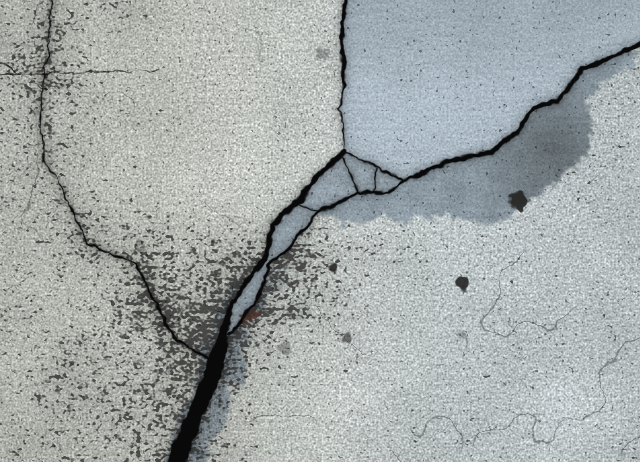
A Shadertoy shader for this texture:

```glsl
// Weathered concrete split by branching cracks, with a blue-grey slab, damp stain and grime.
#define CONCRETE vec3(.79, .808, .802)
#define SLAB vec3(.675, .73, .77)
#define DAMP vec3(.53, .585, .625)
#define DAMP_DEEP vec3(.37, .405, .425)
#define CHIP vec3(.58, .63, .665)
#define GRIME vec3(.19, .19, .185)
#define VOID vec3(.035, .035, .04)
#define GRAIN .3
#define JAG .006
#define N 9

// Crack routes in units of canvas height
const vec2 LEFT[N] = vec2[](vec2(.114, 1.02), vec2(.103, .88), vec2(.085, .76), vec2(.096, .65),
 vec2(.135, .59), vec2(.189, .472), vec2(.295, .43), vec2(.375, .27), vec2(.455, .22));
const vec2 TOP[N] = vec2[](vec2(.751, 1.02), vec2(.741, .95), vec2(.739, .91), vec2(.744, .875),
 vec2(.742, .84), vec2(.746, .81), vec2(.734, .765), vec2(.742, .73), vec2(.747, .672));
const vec2 RIGHT[N] = vec2[](vec2(.747, .672), vec2(.874, .609), vec2(.955, .645), vec2(1.063, .672),
 vec2(1.117, .712), vec2(1.155, .768), vec2(1.207, .782), vec2(1.261, .85), vec2(1.4, .91));
const vec2 RIFT[N] = vec2[](vec2(.747, .672), vec2(.685, .618), vec2(.649, .568), vec2(.589, .514),
 vec2(.578, .45), vec2(.505, .351), vec2(.48, .265), vec2(.463, .198), vec2(.372, -.02));
const vec2 RIM[N] = vec2[](vec2(.874, .609), vec2(.838, .582), vec2(.775, .582), vec2(.721, .555),
 vec2(.685, .541), vec2(.622, .456), vec2(.586, .435), vec2(.555, .35), vec2(.497, .275));
// Pits and smudges: centre, radius, darkness
const vec4 SPOTS[6] = vec4[](vec4(1.124, .566, .02, .92), vec4(1, .387, .015, .9), vec4(.721, .42, .009, .9),
 vec4(.751, .268, .01, .55), vec4(.618, .246, .014, .3), vec4(.699, .883, .014, .3));

vec2 gradientAt(vec2 cell) {
 vec3 h = fract(cell.xyx * vec3(.1031, .103, .0973));
 h += dot(h, h.yzx + 33.33);
 return fract((h.xx + h.yz) * h.zy) * 2. - 1.;
}

float noise(vec2 p) {
 vec2 i = floor(p), f = fract(p), u = f * f * (3. - 2. * f), e = vec2(1, 0);
 float a = dot(gradientAt(i), f), b = dot(gradientAt(i + e), f - e);
 float c = dot(gradientAt(i + e.yx), f - e.yx), d = dot(gradientAt(i + 1.), f - 1.);
 return 1.4 * mix(mix(a, b, u.x), mix(c, d, u.x), u.y);
}

float fbm(vec2 p) {
 return .55 * noise(p) + .3 * noise(p * 2.1 + 7.) + .15 * noise(p * 4.3 + 13.);
}

float segment(vec2 p, vec2 a, vec2 b) {
 vec2 ab = b - a;
 return length(p - a - ab * clamp(dot(p - a, ab) / dot(ab, ab), 0., 1.));
}

float blob(vec2 p, vec2 centre, float falloff) {
 p -= centre;
 return exp(-dot(p, p) * falloff);
}

// Distance to a route, positive on the left of its direction
float route(vec2 p, vec2 path[N]) {
 float best = 9., side = 1.;
 for (int i = 0; i < N - 1; i++) {
  vec2 a = path[i], ab = path[i + 1] - a, ap = p - a;
  float d = segment(p, a, path[i + 1]);
  if (d < best) { best = d; side = ab.x * ap.y - ab.y * ap.x; }
 }
 return side < 0. ? -best : best;
}

void mainImage(out vec4 fragColor, in vec2 fragCoord) {
 vec2 p = fragCoord / iResolution.y;
 float px = 1. / iResolution.y;
 vec2 q = p + JAG * vec2(noise(p * 38.), noise(p * 38. + 50.));
 q += .5 * JAG * vec2(noise(p * 95.), noise(p * 95. + 20.));
 float left = route(q, LEFT), top = route(q, TOP), right = route(q, RIGHT);
 float rift = route(q, RIFT), rim = route(q, RIM);

 // Surface regions
 float slab = smoothstep(-px, px, min(top, right));
 float chip = smoothstep(-px, px, min(rift, -max(rim, right)));
 float damp = segment(p, vec2(.72, .575), vec2(1.04, .595)) - .055;
 damp = min(damp, segment(p, vec2(1.05, .605), vec2(1.19, .7)) - .085);
 damp = min(damp, segment(p, vec2(1.19, .76), vec2(1.36, .88)) - .025);
 damp += .05 * fbm(p * 14.) + .012 * noise(p * 80.);
 float stain = smoothstep(.009, -.009, damp) * step(right, 0.) * step(0., rift);
 float lip = smoothstep(.05, .03, abs(rift - .015) + .03 * noise(p * 22.));
 lip *= smoothstep(.47, .32, p.y);

 // Base tones
 vec3 col = CONCRETE * mix(vec3(.99, .98, .95), vec3(.98, 1, 1.015), smoothstep(.3, 1.1, p.x));
 col *= .9 + .1 * blob(p, vec2(.7, .5), 1.5) + .07 * fbm(p * 5.);
 col = mix(col, SLAB * (1. - .1 * smoothstep(.75, 1.05, p.y) + .06 * fbm(p * 6.)), slab);
 vec3 wet = mix(DAMP, DAMP_DEEP, blob(p, vec2(1.2, .67), 55.));
 col = mix(col, wet * (1. + .2 * fbm(p * 18.)), stain * .92);
 col = mix(col, DAMP * .92, lip * .8);
 col = mix(col, CHIP * (1. + .12 * fbm(p * 25.)), chip);

 // Grain and brushed streaks
 float sleek = max(max(slab, stain), chip);
 float grain = noise(p * 237.) + .5 * noise(p * vec2(105, 150) + 31.);
 col *= 1. + GRAIN * mix(1., .55, sleek) * grain + .05 * noise(p * vec2(12, 120));

 // Speckled grime gathers beside the cracks
 float grime = .16 + .6 * fbm(p * 4. + 3.) + .36 * exp(-abs(left) * 12.);
 grime += .55 * exp(-8. * min(abs(rift), abs(rim))) * smoothstep(.6, .42, p.y);
 grime += .2 * smoothstep(.6, 0., p.x) + .25 * blob(p, vec2(.34, .31), 90.);
 grime *= 1. - .9 * sleek;
 float speck = .75 * noise(p * vec2(125, 165)) + .5 * noise(p * vec2(42, 68));
 col *= 1. - .17 * clamp(grime, 0., 1.);
 col = mix(col, GRIME, .8 * smoothstep(.62, 1., speck + grime));
 col *= 1. - .4 * smoothstep(.42, .7, noise(p * 140. + 9.));

 // Faint hairlines
 float web = abs(noise(q * 4.5 + 1.7) + .22 * noise(q * 15.)) / 7.;
 float hair = .3 * smoothstep(.0018, .0003, web) * smoothstep(0., .3, noise(p * 5. + 21.));
 float seam = min(segment(q, vec2(0, .838), vec2(.34, .848)), segment(q, vec2(0, .865), vec2(.1, .805)));
 hair = max(hair, smoothstep(.0025, .0005, seam) * (.45 + .5 * noise(p * 25.)));
 col *= 1. - hair * (1. - sleek);

 // Pits, smudges and a rusty fleck
 for (int i = 0; i < 6; i++) {
  vec4 s = SPOTS[i];
  float d = length(p - s.xy) - s.z * (1. + .6 * noise(p * 75.));
  col = mix(col, GRIME * .75, s.w * smoothstep(.003, -.003, d));
 }
 float rust = segment(q, vec2(.525, .305), vec2(.56, .322)) - .006 + .02 * noise(p * 90.);
 col = mix(col, vec3(.3, .19, .15), .8 * smoothstep(.003, -.002, rust));

 // Open cracks
 float gap = abs(left) - mix(.0028, .001, smoothstep(.25, .8, p.y));
 gap = min(gap, abs(top) - mix(.0015, .004, smoothstep(.74, .88, p.y)));
 gap = min(gap, abs(right) - mix(.002, .005, smoothstep(.82, .96, p.x)));
 gap = min(gap, abs(rift) - mix(.0055, .018, smoothstep(.34, .2, p.y)));
 float joint = min(segment(q, vec2(.74, .665), vec2(.775, .582)), segment(q, vec2(.816, .634), vec2(.807, .586)));
 joint = min(joint, segment(q, vec2(.64, .56), vec2(.685, .541)));
 gap = min(gap, min(abs(rim) - .0032, joint - .0015)) + .002 * noise(p * 45.);
 col *= 1. - .28 * exp(-max(gap, 0.) * 130.);
 col = mix(col, VOID, smoothstep(px, -px, gap));
 fragColor = vec4(clamp(col, 0., 1.), 1);
}
```
